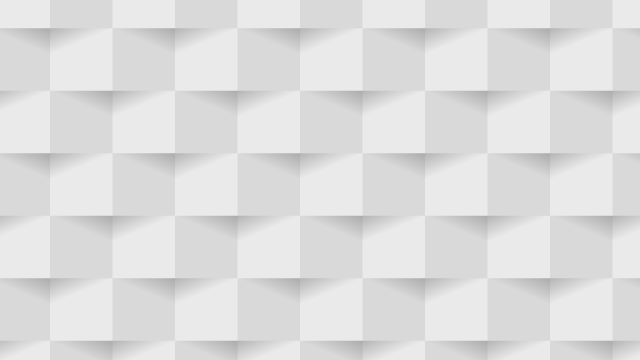
Give the GLSL for this pattern, as a WebGL 2 fragment shader.

```glsl
#version 300 es
precision highp float;
// Checkerboard of pale grey tiles that look tilted, each with a wedge of shadow under its top edge.

uniform vec2 u_resolution;
out vec4 fragColor;

// Lengths are fractions of the canvas height
const float TILE_SIZE = 0.17361;
const vec2 GRID_ORIGIN = vec2(0.1389, 0.0532);

const vec3 LIGHT_TILE = vec3(0.918);
const vec3 DARK_TILE = vec3(0.851);

const float SHADOW_DEPTH = 0.42;    // wedge height at its deep end, in tiles
const float SHADOW_ON_LIGHT = 0.23; // darkening at the deep corner
const float SHADOW_ON_DARK = 0.21;
const int SAMPLES = 4;              // antialiasing samples per axis

vec3 tilePattern(vec2 p) {
  vec2 grid = (p - GRID_ORIGIN) / TILE_SIZE;
  vec2 tile = floor(grid);
  vec2 local = fract(grid);
  bool isDark = mod(tile.x + tile.y, 2.0) > 0.5;

  // Wedges deepen to the right on dark tiles and to the left on light ones
  float along = isDark ? local.x : 1.0 - local.x;
  float below = 1.0 - local.y;
  float shadow = clamp(along - below / SHADOW_DEPTH, 0.0, 1.0);

  vec3 base = isDark ? DARK_TILE : LIGHT_TILE;
  float strength = isDark ? SHADOW_ON_DARK : SHADOW_ON_LIGHT;
  return base * (1.0 - strength * shadow);
}

void main() {
  // Average a small grid of samples to smooth the tile edges
  vec3 sum = vec3(0.0);
  for (int y = 0; y < SAMPLES; y++) {
    for (int x = 0; x < SAMPLES; x++) {
      vec2 offset = (vec2(x, y) + 0.5) / float(SAMPLES) - 0.5;
      sum += tilePattern((gl_FragCoord.xy + offset) / u_resolution.y);
    }
  }
  fragColor = vec4(sum / float(SAMPLES * SAMPLES), 1.0);
}
```
